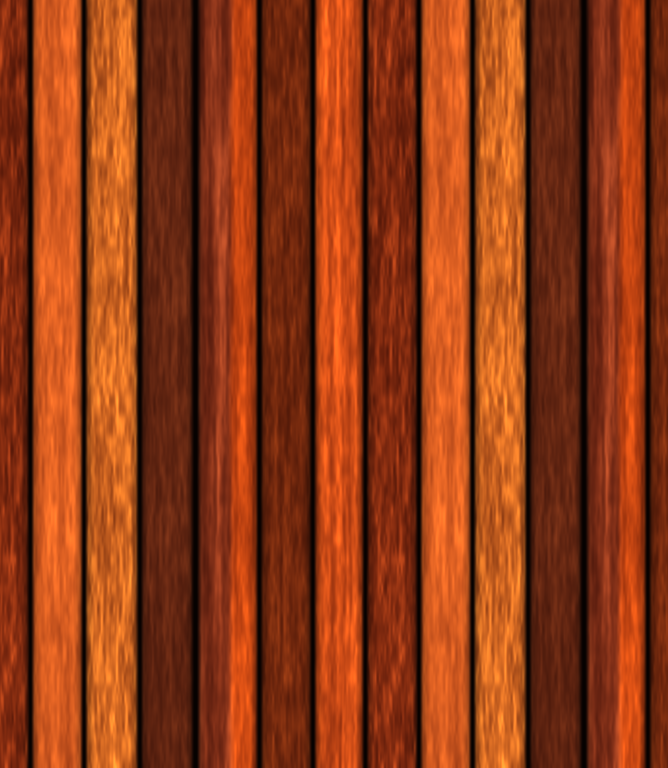
A Shadertoy shader for this texture:

```glsl
// Upright hardwood boards in seven stains, split by dark soft-edged gaps.
// The set of boards repeats across; stretched value noise gives each board
// its fibres, long streaks and broad blotches, running unbroken upward.

#define TILE_WIDTH 0.5816   // one set of boards, in canvas widths
#define TILE_START 0.0456   // left edge of the first full set
#define GAP_HALF 0.0060     // half the black gap, in tile widths
#define EDGE_SHADE 0.030    // reach of the rounded shading
#define FIBRE_SCALE vec2(125.0, 17.0)
#define STREAK_SCALE vec2(62.0, 1.6)
#define BLOTCH_SCALE vec2(15.0, 3.2)
#define GRAIN_STRENGTH 1.0

const int BOARDS = 7;
const float boardEdge[8] = float[8](0.0, 0.138, 0.281, 0.425, 0.589, 0.727, 0.862, 1.0);
const vec3 stain[7] = vec3[7](
    vec3(0.83, 0.36, 0.13), vec3(0.79, 0.39, 0.13), vec3(0.37, 0.14, 0.065),
    vec3(0.49, 0.18, 0.09), vec3(0.43, 0.15, 0.05), vec3(0.76, 0.28, 0.085),
    vec3(0.50, 0.165, 0.06));
// Per board: fibre contrast, long streak contrast
const vec2 figure[7] = vec2[7](
    vec2(0.24, 0.22), vec2(0.46, 0.20), vec2(0.34, 0.14), vec2(0.28, 0.60),
    vec2(0.42, 0.22), vec2(0.32, 0.46), vec2(0.58, 0.26));
const vec3 gapColor = vec3(0.025, 0.006, 0.004);
const vec3 sapwood = vec3(0.76, 0.27, 0.07);

float hash(vec2 p) {
    vec3 q = fract(vec3(p.xyx) * 0.1031);
    q += dot(q, q.yzx + 33.33);
    return fract((q.x + q.y) * q.z);
}

float noise(vec2 p) {
    vec2 i = floor(p), f = fract(p);
    f = f * f * (3.0 - 2.0 * f);
    return mix(mix(hash(i), hash(i + vec2(1, 0)), f.x),
               mix(hash(i + vec2(0, 1)), hash(i + vec2(1, 1)), f.x), f.y);
}

// Wood colour at p (tile units) on board id, t running 0..1 across the board
vec3 boardColor(vec2 p, int id, float t) {
    vec2 seed = vec2(37.0, 71.0) * float(id + 1);
    vec2 q = p + vec2(0.006 * (noise(p * vec2(9.0, 4.0) + seed) - 0.5), 0.0);

    float fibre = 0.65 * noise(q * FIBRE_SCALE + seed)
                + 0.35 * noise(q * FIBRE_SCALE * vec2(1.6, 2.3) + seed.yx) - 0.5;
    float streak = 0.6 * noise(q * STREAK_SCALE + seed)
                 + 0.4 * noise(q * STREAK_SCALE * vec2(2.1, 1.7) + seed.yx) - 0.5;
    float blotch = noise(q * BLOTCH_SCALE + seed) - 0.5;

    // The fourth board has a bright band of sapwood along its right side
    float sap = id == 3 ? smoothstep(0.50, 0.64, t + 0.05 * blotch) : 0.0;
    vec3 wood = mix(stain[id], sapwood, sap);
    float streakAmount = figure[id].y * mix(1.0, 0.6, sap);

    float tone = 1.7 * figure[id].x * fibre + 1.5 * streakAmount * streak + 0.20 * blotch;
    return wood * exp(GRAIN_STRENGTH * tone * vec3(0.85, 1.15, 1.2));
}

void mainImage(out vec4 fragColor, in vec2 fragCoord) {
    vec2 p = fragCoord / iResolution.x / TILE_WIDTH;
    p.x = fract(p.x - TILE_START / TILE_WIDTH);
    float pixel = 1.0 / (iResolution.x * TILE_WIDTH);

    // Find the board under this point
    int id = 0;
    for (int i = 1; i < BOARDS; i++) if (p.x >= boardEdge[i]) id = i;
    float left = p.x - boardEdge[id];
    float right = boardEdge[id + 1] - p.x;
    float t = left / (left + right);

    // Rounded edges, then the gap itself; the gap after the third board is wider
    float wide = (id == 2 && t > 0.5) || (id == 3 && t < 0.5) ? 1.4 : 1.0;
    float d = min(left, right);
    float shade = mix(0.62, 1.0, smoothstep(0.0, EDGE_SHADE, d));
    shade *= 1.0 + 0.05 * sin(3.14159 * t);
    float solid = smoothstep(GAP_HALF * wide * 0.5 - pixel, GAP_HALF * wide * 1.6 + pixel, d);

    vec3 color = mix(gapColor, boardColor(p, id, t) * shade, solid);
    fragColor = vec4(clamp(color, 0.0, 1.0), 1.0);
}
```
